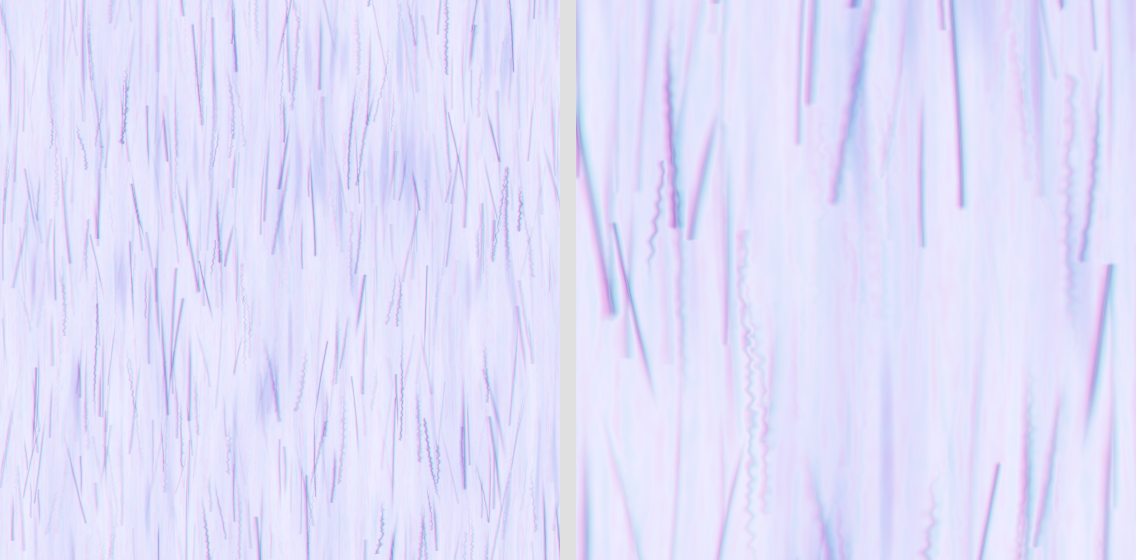
Left, the full canvas; right, a detail of the centre.
Reproduce this texture map procedurally as a WebGL 2 fragment shader.

```glsl
#version 300 es
precision highp float;
// Pale lavender fibrous bark relief: vertical streaks and thin pink and cyan edged strands.

uniform vec2 u_resolution;
out vec4 fragColor;

const vec3 PALE = vec3(0.925, 0.922, 1.0);
const vec3 LAVENDER = vec3(0.872, 0.872, 0.988);
const vec3 SHADOW = vec3(0.785, 0.795, 0.970);
const vec3 PINK_SHIFT = vec3(0.015, -0.135, -0.045);
const vec3 CYAN_SHIFT = vec3(-0.145, -0.025, -0.030);
const vec3 CREASE_SHIFT = vec3(-0.20, -0.21, -0.10);

vec2 hash2(vec2 p) {
    vec3 q = fract(p.xyx * vec3(0.1031, 0.1030, 0.0973));
    q += dot(q, q.yzx + 33.33);
    return fract((q.xx + q.yz) * q.zy);
}

float gradientDot(vec2 cell, vec2 offset) {
    float angle = 6.2832 * hash2(cell).x;
    return dot(vec2(cos(angle), sin(angle)), offset);
}

// Gradient noise, roughly -0.7 to 0.7
float gradientNoise(vec2 p) {
    vec2 i = floor(p);
    vec2 f = p - i;
    vec2 u = f * f * f * (f * (f * 6.0 - 15.0) + 10.0);
    float low = mix(gradientDot(i, f), gradientDot(i + vec2(1, 0), f - vec2(1, 0)), u.x);
    float high = mix(gradientDot(i + vec2(0, 1), f - vec2(0, 1)),
                     gradientDot(i + vec2(1, 1), f - vec2(1, 1)), u.x);
    return mix(low, high, u.y);
}

// One strand: x is signed side tilt, y is the dark crease at its core
vec2 strand(vec2 p, vec2 id, vec2 grid, float rough, float pixel) {
    vec2 place = hash2(id);
    vec2 shape = hash2(id + 71.3);
    vec2 look = hash2(id + 153.7);
    vec2 wave = hash2(id + 211.9);

    float halfLength = mix(0.16, 0.48, shape.x) / grid.y;
    float lean = 2.0 * shape.y - 1.0;
    float slant = 0.04 * lean + 0.20 * lean * lean * lean;
    vec2 d = p - place / grid;
    float along = d.y / halfLength;
    float bend = 0.004 * (wave.x - 0.3) * sin(along * 2.6 + 6.2832 * wave.y);
    float jag = rough * 0.005 * smoothstep(0.5, 1.0, wave.x);

    float width = max(mix(0.0017, 0.0036, look.x), 0.9 * pixel);
    float u = (d.x - slant * d.y - bend - jag) / width;

    // One end stops short, the other fades away
    float t = along * (wave.y < 0.65 ? 1.0 : -1.0);
    float ends = smoothstep(-1.0, -0.95, t) * (1.0 - smoothstep(0.1, 1.0, t));
    float strength = ends * mix(0.15, 1.1, look.y * look.y);
    float tilt = 2.3 * u * exp(-u * u);
    float crease = exp(-3.5 * u * u) * look.y;
    return strength * vec2(tilt, crease);
}

// Sum of the strands in the cells around a point
vec2 strandLayer(vec2 p, vec2 grid, float seed, float pixel) {
    p += hash2(vec2(seed, seed + 9.0));
    float rough = gradientNoise(p * vec2(90.0, 170.0));
    vec2 cell = floor(p * grid);
    vec2 local = p - cell / grid;
    vec2 total = vec2(0.0);
    for (int y = -1; y <= 1; y++) {
        for (int x = -1; x <= 1; x++) {
            vec2 offset = vec2(x, y);
            total += strand(local - offset / grid, cell + offset + seed * 37.0, grid, rough, pixel);
        }
    }
    return total;
}

// Soft vertical streaks of light and shade
vec3 streakedBase(vec2 p) {
    float broad = gradientNoise(p * vec2(13.0, 2.2));
    float medium = gradientNoise(p * vec2(48.0, 4.0) + 17.0);
    float fine = gradientNoise(p * vec2(130.0, 9.0) + 41.0);
    float light = 0.62 + 0.65 * broad + 0.65 * medium + 0.35 * fine;
    vec3 color = mix(LAVENDER, PALE, clamp(light, 0.0, 1.15));
    float shade = gradientNoise(p * vec2(65.0, 5.0) + 83.0) - 0.45 * broad;
    return mix(color, SHADOW, 0.75 * smoothstep(0.2, 0.65, shade));
}

void main() {
    vec2 p = gl_FragCoord.xy / u_resolution.y;
    float pixel = 1.0 / u_resolution.y;
    vec2 warped = p + vec2(0.012 * gradientNoise(p * vec2(7.0, 3.0)), 0.0);

    // Long bold strands, then shorter fine ones
    vec2 relief = vec2(0.0);
    for (int i = 0; i < 4; i++) {
        relief += strandLayer(warped, vec2(20.0, 4.0), float(i) + 1.0, pixel);
    }
    for (int i = 0; i < 3; i++) {
        relief += 0.65 * strandLayer(warped, vec2(28.0, 5.0), float(i) + 11.0, pixel);
    }

    // Faint grain tilts the surface between strands
    relief.x += 0.38 * gradientNoise(warped * vec2(155.0, 9.0) + 7.0);
    relief.x += 0.22 * gradientNoise(warped * vec2(190.0, 60.0) + 29.0);
    relief = clamp(relief, vec2(-1.2, 0.0), vec2(1.2, 1.0));

    vec3 color = streakedBase(warped);
    color += PINK_SHIFT * max(-relief.x, 0.0) + CYAN_SHIFT * max(relief.x, 0.0);
    color += CREASE_SHIFT * relief.y;
    fragColor = vec4(clamp(color, 0.0, 1.0), 1.0);
}
```
